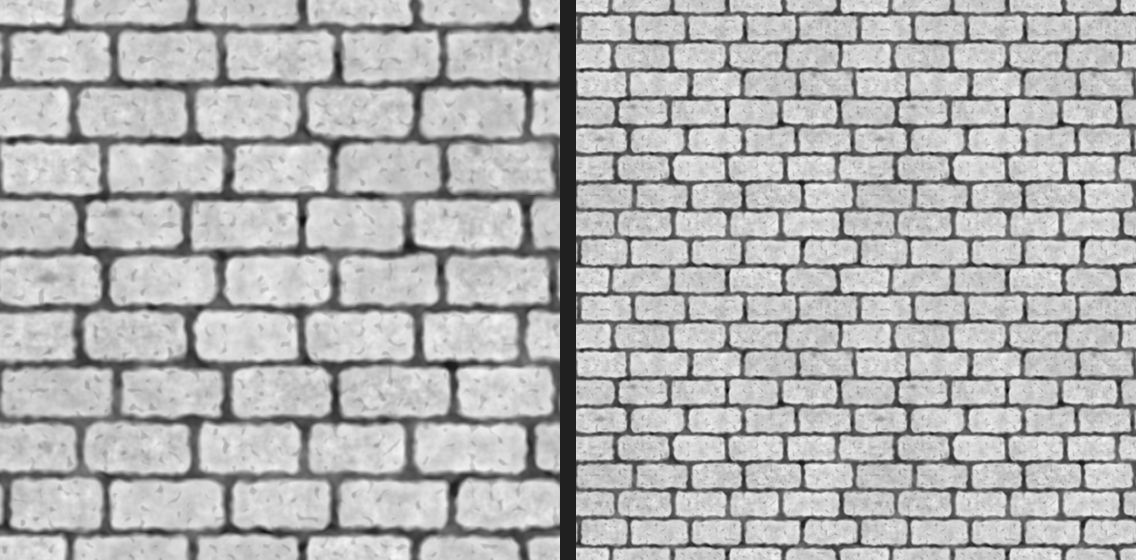
Left: one tile. Right: repeated 2 by 2.
A three.js fragment shader for this texture map:

```glsl
varying vec2 vUv;

float hash(vec2 p) {
  vec3 q = fract(vec3(p.xyx) * vec3(0.1031, 0.1030, 0.0973));
  q += dot(q, q.yzx + 33.33);
  return fract((q.x + q.y) * q.z);
}

// Gradient noise that wraps after n cells
float corner(vec2 cell, vec2 f, vec2 o, float n) {
  float a = 6.2832 * hash(mod(cell + o, n) + n * 1.37);
  return dot(vec2(cos(a), sin(a)), f - o);
}

float noise(vec2 uv, float n) {
  vec2 p = uv * n, c = floor(p), f = p - c;
  vec2 w = f * f * f * (f * (f * 6.0 - 15.0) + 10.0);
  return mix(
    mix(corner(c, f, vec2(0.0), n), corner(c, f, vec2(1.0, 0.0), n), w.x),
    mix(corner(c, f, vec2(0.0, 1.0), n), corner(c, f, vec2(1.0), n), w.x), w.y);
}

// Position of an upright joint, in brick widths
float joint(float i, float row) {
  return i + 0.13 * (hash(vec2(mod(i, 5.0) + 3.0, row + 17.0)) - 0.5);
}

float roundedBox(vec2 p, vec2 halfSize, float radius) {
  vec2 q = abs(p) - halfSize + radius;
  return length(max(q, 0.0)) + min(max(q.x, q.y), 0.0) - radius;
}

void main() {
  vec2 uv = vUv;

  // Uneven courses and ragged edges
  vec2 p = uv + 0.005 * vec2(noise(uv, 13.0), noise(uv, 11.0))
              + 0.0045 * vec2(noise(uv, 37.0), noise(uv, 34.0));

  // Ten courses of five bricks, every other one shifted
  float y = p.y * 10.0 - 0.495;
  float row = mod(floor(y), 10.0);
  float x = p.x * 5.0 - 0.68 * mod(row, 2.0);
  float i = floor(x);
  if (x < joint(i, row)) i -= 1.0;
  else if (x > joint(i + 1.0, row)) i += 1.0;
  float left = joint(i, row), right = joint(i + 1.0, row);
  vec2 id = vec2(mod(i, 5.0), row);
  float tone = hash(id + 41.0), size = hash(id + 73.0);

  // Distance to the brick outline
  vec2 local = vec2((x - 0.5 * (left + right)) / 5.0, (fract(y) - 0.5) / 10.0);
  local.y += local.x * 0.03 * (hash(id + 29.0) - 0.5);
  vec2 halfSize = vec2((right - left) / 10.0, 0.05) - vec2(0.0082, 0.0068) - 0.0016 * (size - 0.5);
  float d = roundedBox(local, halfSize, mix(0.009, 0.022, hash(id + 59.0)));
  d += 0.004 * noise(uv, 53.0);
  float brick = smoothstep(0.0065, -0.0065, d);

  // Brick face: bright rim, cloudy middle, fine speckle
  float cloud = noise(uv, 22.0);
  float grain = noise(uv, 66.0) + 0.6 * noise(uv, 117.0);
  float core = smoothstep(-0.005, -0.024, d);
  float face = 0.845 + 0.05 * (tone - 0.5) + 0.07 * noise(uv, 3.0);
  face += 0.10 * cloud + 0.06 * noise(uv, 41.0) - 0.035 * core;
  face += grain * mix(0.045, 0.10, core) * mix(0.5, 1.15, hash(id + 87.0));
  face -= 0.14 * smoothstep(0.2, 0.55, noise(uv, 61.0) + 0.25 * cloud);
  // Rare stains
  face -= 0.22 * smoothstep(0.42, 0.65, noise(uv, 17.0));

  // Mortar: pale stretches and dark hollows
  float mortar = 0.31 + 0.19 * noise(uv, 9.0) + 0.14 * noise(uv, 29.0) + 0.08 * noise(uv, 71.0);
  mortar -= 0.16 * smoothstep(0.15, 0.5, noise(uv, 24.0));

  float grey = mix(max(mortar, 0.06), min(face, 0.96), brick);
  gl_FragColor = vec4(vec3(grey), 1.0);
}
```
